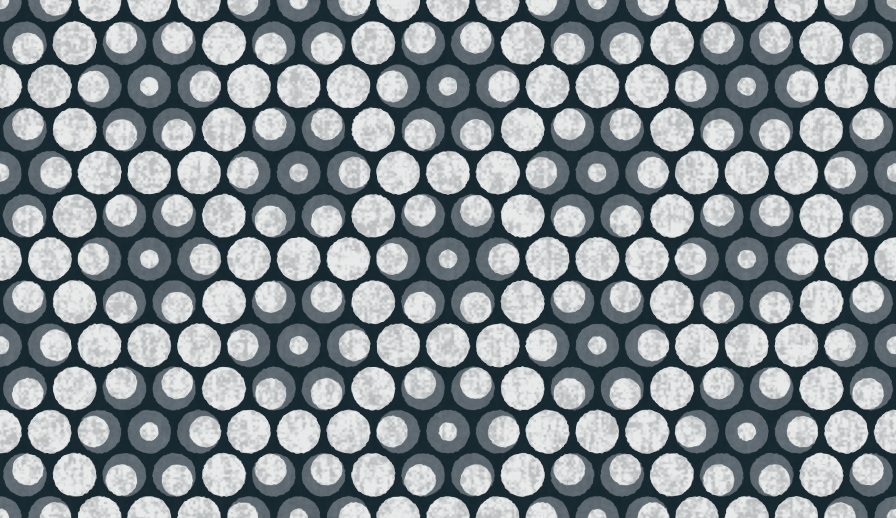
A Shadertoy shader for this pattern:

```glsl
#define COLUMNS 18.0
#define ROWS 12.0
#define DISC_RADIUS 0.435
#define INNER_RADIUS 0.315
#define HUB_RADIUS 0.185
#define INNER_SHIFT 0.122
#define EDGE_WEAR 0.025
#define GROUND vec3(0.095, 0.158, 0.188)
#define RING vec3(0.37, 0.412, 0.442)
#define PAPER_DARK vec3(0.735, 0.745, 0.75)
#define PAPER_LIGHT vec3(0.91, 0.918, 0.918)

float hash(vec2 p) {
    vec3 q = fract(vec3(p.xyx) * 0.1031);
    q += dot(q, q.yzx + 33.33);
    return fract((q.x + q.y) * q.z);
}

// Value noise over the unit canvas, wrapping after a whole number of cells
float wrapNoise(vec2 uv, vec2 cells) {
    vec2 p = uv * cells;
    vec2 i = floor(p), f = fract(p);
    f = f * f * (3.0 - 2.0 * f);
    vec2 a = mod(i, cells), b = mod(i + 1.0, cells);
    return mix(mix(hash(a), hash(vec2(b.x, a.y)), f.x),
               mix(hash(vec2(a.x, b.y)), hash(b), f.x), f.y);
}

float coverage(float dist, float pixel) {
    return 1.0 - smoothstep(-0.8 * pixel, 0.8 * pixel, dist);
}

// Inner disc as centre shift (xy) and radius (z), set by the nearest hub
vec3 innerDisc(float x, float row, float rowHeight) {
    vec3 disc = vec3(0.0, 0.0, DISC_RADIUS);
    for (float k = -1.0; k <= 1.0; k++) {
        float hubRow = row + k;
        if (mod(hubRow, 2.0) > 0.5) continue;
        // Hubs sit six columns apart, staggered by three every second row
        float dx = mod(x - 1.5 * hubRow + 3.0, 6.0) - 3.0;
        vec2 away = vec2(dx, -k * rowHeight);
        float reach = length(away);
        if (reach < 0.1) disc.z = HUB_RADIUS;
        else if (reach < 1.2) disc = vec3(INNER_SHIFT * away / reach, INNER_RADIUS);
    }
    return disc;
}

void mainImage(out vec4 fragColor, in vec2 fragCoord) {
    vec2 uv = fragCoord / iResolution.xy;
    float pixel = COLUMNS / iResolution.x;
    float rowHeight = iResolution.y * pixel / ROWS;
    vec2 p = uv * vec2(COLUMNS, ROWS);

    // Woven grain
    float grain = wrapNoise(uv, vec2(360.0, 208.0));
    float streak = wrapNoise(uv, vec2(230.0, 34.0));
    float weave = wrapNoise(uv, vec2(70.0, 170.0));
    float cloud = wrapNoise(uv, vec2(48.0, 28.0));
    float fibre = 0.36 * grain + 0.32 * streak + 0.18 * weave + 0.14 * cloud;
    float wear = EDGE_WEAR * (grain - 0.5);

    // Discs of the two rows around this point
    float ring = 0.0, paper = 0.0;
    for (float k = 0.0; k <= 1.0; k++) {
        float row = floor(p.y) + k;
        float stagger = 0.5 * mod(row, 2.0);
        float x = floor(p.x - stagger + 0.5) + stagger;
        vec2 local = vec2(p.x - x, (p.y - row) * rowHeight);
        vec3 disc = innerDisc(x, row, rowHeight);
        ring = max(ring, coverage(length(local) - DISC_RADIUS + wear, pixel));
        paper = max(paper, coverage(length(local - disc.xy) - disc.z + wear, pixel));
    }

    // Layers with faint scratches and rare dark specks
    vec3 paperColor = mix(PAPER_DARK, PAPER_LIGHT, smoothstep(0.24, 0.66, fibre));
    float speck = smoothstep(0.9, 1.0, wrapNoise(uv, vec2(150.0, 87.0)));
    paperColor -= 0.16 * speck * grain;
    vec3 color = GROUND + 0.035 * (fibre - 0.5);
    color = mix(color, RING + 0.1 * (fibre - 0.5), ring);
    color = mix(color, paperColor, paper);
    fragColor = vec4(color, 1.0);
}
```
